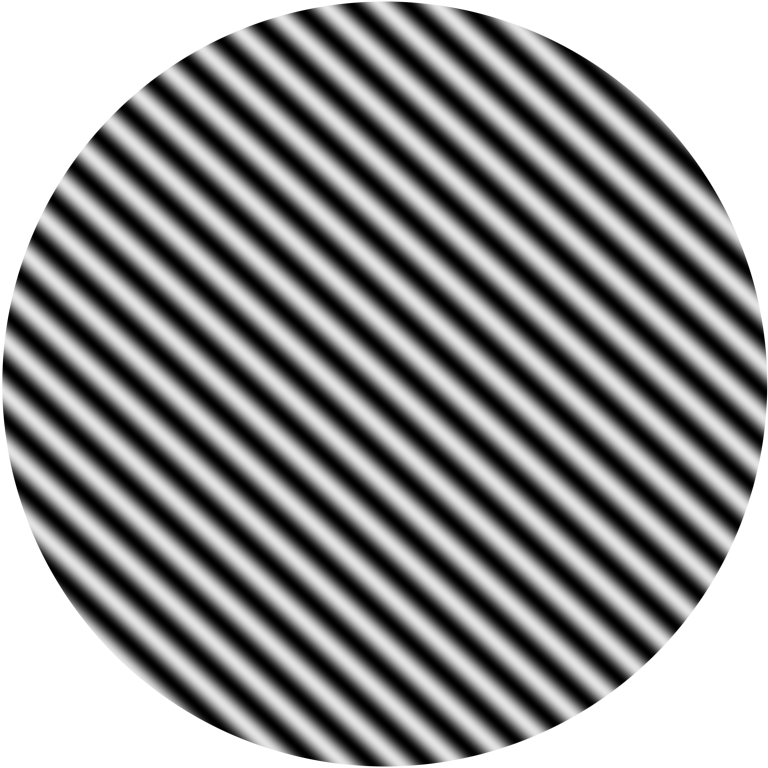
This pattern is drawn by a WebGL 2 fragment shader. Its source:

```glsl
#version 300 es
precision highp float;
// A disc filled with soft diagonal sine stripes, on white.

uniform vec2 u_resolution;
out vec4 fragColor;

// Sine grating: brightness varies along the normal of the stripes.
float grating(vec2 p, float angle, float cycles, float phase) {
    vec2 normal = vec2(sin(angle), cos(angle));
    float wave = cos(6.28319 * (cycles * dot(p, normal) - phase));
    return 0.445 + 0.445 * wave;
}

void main() {
    float side = min(u_resolution.x, u_resolution.y);
    vec2 p = (gl_FragCoord.xy - 0.5 * u_resolution) / side;

    // Stripes fall to the right at a little under 45 degrees.
    float stripes = grating(p, radians(43.2), 19.9, 0.1);

    // Disc edge, softened over about one and a half pixels.
    float soft = 0.75 / side;
    float discDistance = length(p - vec2(0.001, 0.0)) - 0.498;
    float outside = smoothstep(-soft, soft, discDistance);

    fragColor = vec4(vec3(mix(stripes, 1.0, outside)), 1.0);
}
```
